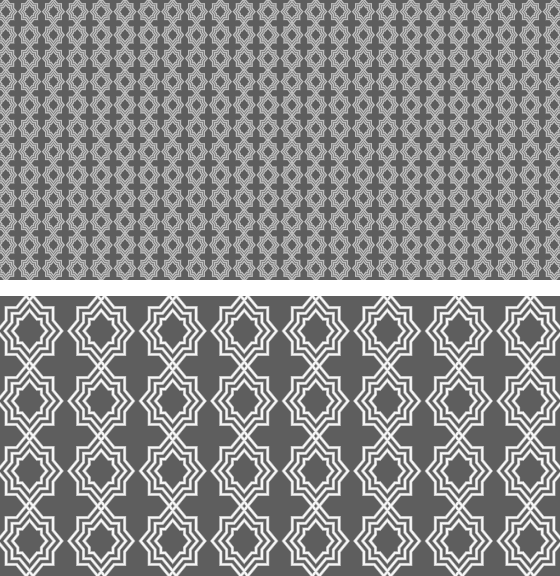
Top: the whole. Bottom: its middle third, enlarged.
Write a WebGL 2 fragment shader that draws this pattern.

```glsl
#version 300 es
precision highp float;

#define ROWS 12.0
#define COLUMN_PITCH 1.022
#define SQUARE_HALF 0.335
#define DIAMOND_HALF vec2(0.46, 0.56)
#define RING_COUNT 3
#define RING_GAP 0.083
#define LINE_WIDTH 0.0385
#define EDGE_SOFTNESS 1.4
#define GROUND_COLOR vec3(0.367)
#define LINE_COLOR vec3(0.96)

uniform vec2 u_resolution;
out vec4 fragColor;

// Signed distance to a square joined with a diamond, with sharp offset corners
float starDistance(vec2 p) {
    p = abs(p);
    float square = max(p.x, p.y) - SQUARE_HALF;
    vec2 slope = 1.0 / DIAMOND_HALF;
    float diamond = (dot(p, slope) - 1.0) / length(slope);
    return min(square, diamond);
}

// Area-preserving coverage of a line centred on distance zero
float lineCoverage(float dist, float softness) {
    vec2 edges = dist + vec2(0.5, -0.5) * LINE_WIDTH;
    vec2 ramp = clamp(edges / softness + 0.5, 0.0, 1.0);
    return ramp.x - ramp.y;
}

// Nested star outlines, stepping inward
float starLines(vec2 p, float softness) {
    float dist = starDistance(p);
    float coverage = 0.0;
    for (int i = 0; i < RING_COUNT; i++) {
        coverage += lineCoverage(dist + float(i) * RING_GAP, softness);
    }
    return min(coverage, 1.0);
}

void main() {
    // One unit is the row pitch; columns are centred on the canvas
    float unit = u_resolution.y / ROWS;
    vec2 grid = vec2(gl_FragCoord.x - 0.5 * u_resolution.x, gl_FragCoord.y) / unit;
    vec2 pitch = vec2(COLUMN_PITCH, 1.0);
    vec2 cell = (fract(grid / pitch) - 0.5) * pitch;
    float softness = EDGE_SOFTNESS / unit;

    // Vertical tips reach into the rows above and below
    float coverage = 0.0;
    for (int row = -1; row <= 1; row++) {
        vec2 offset = vec2(0.0, float(row));
        coverage = max(coverage, starLines(cell - offset, softness));
    }

    fragColor = vec4(mix(GROUND_COLOR, LINE_COLOR, coverage), 1.0);
}
```
